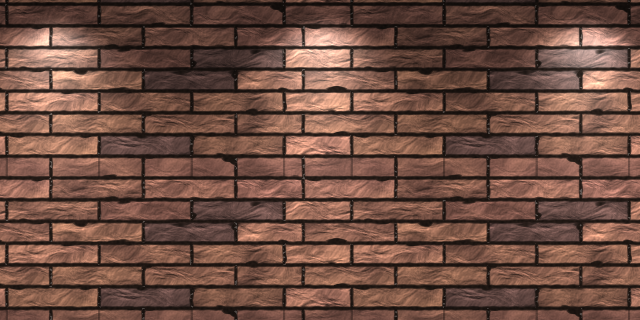
Give the GLSL for this texture, as a Shadertoy shader.

```glsl
vec2 hash2(vec2 p) {
    vec3 a = fract(p.xyx * vec3(.1031, .1030, .0973));
    a += dot(a, a.yzx + 33.33);
    return fract((a.xx + a.yz) * a.zy);
}

float gradientDot(vec2 cell, vec2 corner, vec2 f) {
    return dot(hash2(cell + corner) * 2. - 1., f - corner);
}

float gradientNoise(vec2 p) {
    vec2 i = floor(p), f = p - i;
    vec2 u = f * f * f * (f * (f * 6. - 15.) + 10.);
    return mix(mix(gradientDot(i, vec2(0, 0), f), gradientDot(i, vec2(1, 0), f), u.x),
               mix(gradientDot(i, vec2(0, 1), f), gradientDot(i, vec2(1, 1), f), u.x), u.y);
}

// Split stone relief: warped, slanted layers
float relief(vec2 p) {
    p = vec2(p.x * 17. + p.y * 14., p.y * 32. - p.x * 7.);
    p += 1.3 * gradientNoise(p * .6 + 40.);
    float sum = 0., amp = 1.;
    for (int i = 0; i < 4; i++) {
        sum += amp * gradientNoise(p);
        p = mat2(1.6, 1.2, -1.2, 1.6) * p + 17.;
        amp *= .48;
    }
    return sum;
}

// Three long bricks and a short one: offset from centre, half width, column
vec3 courseBrick(float x, float start) {
    float u = mod(x - start, 1.078);
    float column = min(floor(u / .289), 3.);
    float halfWidth = column < 3. ? .1445 : .1055;
    return vec3(u - column * .289 - halfWidth, halfWidth, column);
}

// Downward spotlights with rounded tops
float spotlights(float x, float depth) {
    float sum = 0.;
    for (int i = 0; i < 3; i++) {
        float dx = x - .17 - .833 * float(i);
        float spread = dx / (.135 + .2 * depth);
        sum += exp(-spread * spread) * smoothstep(.03, .13, depth - 2. * dx * dx)
             * exp(-3.4 * max(depth - .15, 0.));
    }
    return sum;
}

void mainImage(out vec4 fragColor, in vec2 fragCoord) {
    vec2 p = fragCoord / iResolution.y;
    float pixel = 1. / iResolution.y;
    float depth = 1. - p.y;

    // Courses repeat every seven rows
    float v = (depth - .013) / .0679;
    float row = floor(v), course = mod(row, 7.);
    float seam = course == 0. ? step(1., row) : 0.;
    float odd = course == 0. ? seam : mod(course, 2.);
    vec3 unit = courseBrick(p.x, mix(.021, -.13, odd));
    vec2 local = vec2(unit.x, (.5 - fract(v)) * .0679);
    vec2 id = vec2(unit.z, course);
    vec2 rnd = hash2(id + 3.7);
    vec2 q = local + floor(rnd * 50.) + id * 3.;

    // Ragged brick outline with a few chipped edges
    vec2 e = abs(local) - vec2(unit.y - .0042, .0292) + .002;
    float dist = length(max(e, 0.)) + min(max(e.x, e.y), 0.) - .002;
    dist += .003 * gradientNoise(q * 45.);
    dist += .045 * max(gradientNoise(q * vec2(13., 24.) + 9.) - .27, 0.);
    float brick = smoothstep(pixel, -pixel, dist);

    // Fired clay tones with broad patches
    float patches = gradientNoise(q * vec2(9., 16.) + 5.);
    float warmth = .5 * step(2.5, course) + .7 * (rnd.x - .4) + .5 * patches;
    vec3 clay = mix(vec3(.52, .35, .305), vec3(.61, .43, .33), clamp(warmth, 0., 1.));
    bool burnt = (id.x == 2. && (course == 2. || course == 3.)) || (id.x == 1. && course == 6.);
    clay = burnt ? vec3(.37, .27, .25) : clay * (.84 + .26 * rnd.y);
    clay *= 1. + .45 * patches;

    // Rough surface lit from above
    float height = relief(q);
    float slope = height - relief(q + vec2(-.002, .004));
    float rough = mix(1., .55, seam);
    clay *= clamp(1. + rough * (.9 * slope + .25 * height), .3, 1.6);
    clay *= 1. + .12 * gradientNoise(q * 150.);
    clay *= mix(.65, 1., smoothstep(0., .004, -dist));

    // Faint second set of joints where the courses overlap
    vec3 ghost = courseBrick(p.x, .021);
    clay *= 1. - .3 * seam * smoothstep(.005, .002, ghost.y - abs(ghost.x));

    // Dark mortar with pale grit in the upright joints
    vec3 mortar = vec3(.11, .08, .065) * (1. + .5 * gradientNoise(p * 110.));
    float upright = smoothstep(.006, .003, unit.y - abs(local.x));
    mortar += .22 * upright * smoothstep(.05, .35, gradientNoise(p * vec2(90., 130.)));

    // Lighting and pale haze
    float beam = spotlights(p.x, depth);
    float ambient = mix(.64, .98, smoothstep(.05, .6, depth)) - .1 * smoothstep(.85, 1., depth);
    vec3 color = mix(mortar, clay, brick) * (ambient + .75 * beam * vec3(.97, .98, .96));
    color += (.05 * beam + .23 * beam * beam) * (.2 + .8 * brick) * vec3(.95, 1., 1.);
    fragColor = vec4(clamp(color, 0., 1.), 1.);
}
```
